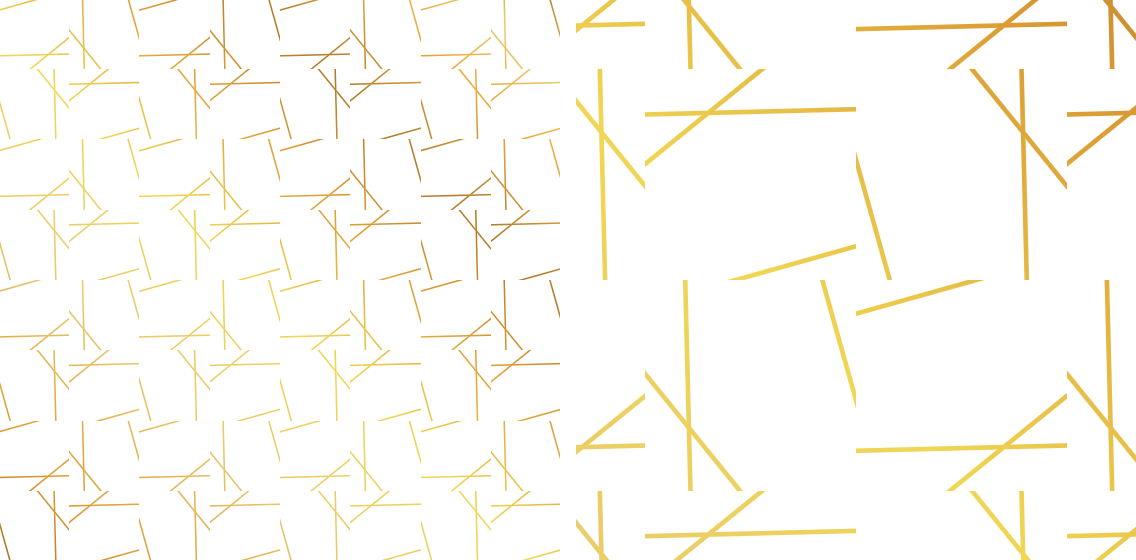
Left: the whole. Right: its middle third, enlarged.
Write a WebGL 1 fragment shader that draws this pattern.

```glsl
precision highp float;
// Thin gold lines on white, in about four by four square tiles.
// Each tile turns one quadrant of three lines around its centre;
// a diagonal metallic gradient over the whole canvas tints the lines.

uniform vec2 u_resolution;

// Distance from p to the infinite line through a and b.
float lineDistance(vec2 p, vec2 a, vec2 b) {
    vec2 dir = normalize(b - a);
    return abs(dir.x * (p.y - a.y) - dir.y * (p.x - a.x));
}

// Linear ramp from 0 to 1 between two gradient positions.
float ramp(float start, float end, float s) {
    return clamp((s - start) / (end - start), 0.0, 1.0);
}

// Metallic gradient, s from -1 (lower left) to 1 (upper right).
vec3 goldGradient(float s) {
    vec3 bronze = vec3(0.70, 0.49, 0.17);
    vec3 amber = vec3(0.86, 0.61, 0.20);
    vec3 paleGold = vec3(0.91, 0.79, 0.43);
    vec3 yellow = vec3(0.94, 0.84, 0.33);

    vec3 color = mix(bronze * 0.92, amber, ramp(-1.0, -0.77, s));
    color = mix(color, paleGold, ramp(-0.77, -0.38, s));
    color = mix(color, yellow, ramp(-0.38, -0.06, s));
    color = mix(color, amber, ramp(-0.06, 0.25, s));
    color = mix(color, bronze, ramp(0.25, 0.45, s));
    color = mix(color, vec3(0.92, 0.67, 0.24), ramp(0.47, 0.70, s));
    color = mix(color, paleGold, ramp(0.70, 0.85, s));
    return mix(color, bronze, ramp(0.87, 1.0, s));
}

void main() {
    vec2 uv = gl_FragCoord.xy / u_resolution;
    float tileSize = 0.251;

    // Tile coordinates from -1 to 1, with a tile corner at mid canvas
    vec2 q = fract((uv - 0.5) / tileSize) * 2.0 - 1.0;
    float pixel = 2.0 / (tileSize * min(u_resolution.x, u_resolution.y));

    // Quarter turns bring every quadrant onto the upper right one
    for (int i = 0; i < 3; i++) {
        if (q.x < 0.0 || q.y < 0.0) q = vec2(q.y, -q.x);
    }

    // Long line, slanted crossing line and short corner line
    float d = lineDistance(q, vec2(0.215, 0.0), vec2(0.19, 1.0));
    d = min(d, lineDistance(q, vec2(0.0, 0.555), vec2(0.45, 0.0)));
    d = min(d, lineDistance(q, vec2(0.84, 1.0), vec2(1.0, 0.43)));
    float coverage = clamp((0.011 - d) / pixel + 0.5, 0.0, 1.0);

    vec3 gold = goldGradient(uv.x + uv.y - 1.0);
    gl_FragColor = vec4(mix(vec3(1.0), gold, coverage), 1.0);
}
```
